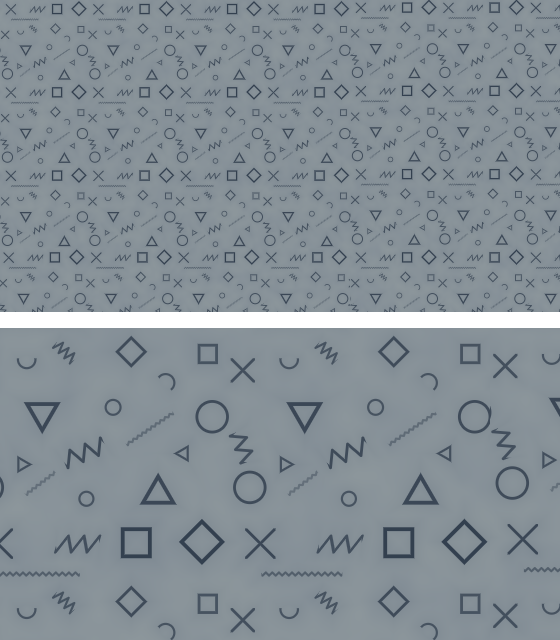
Top: the whole. Bottom: its middle third, enlarged.
A WebGL 1 fragment shader for this pattern:

```glsl
precision highp float;
// Draws a repeating field of thin outlined geometric doodles on mottled blue-grey.

uniform vec2 u_resolution;

#define CANVAS_WIDTH 768.0
#define TILE vec2(120.0, 114.2)
#define SEAM vec2(480.0, 340.0)
#define HEAVY 1.75
#define MEDIUM 1.3
#define FINE 1.0
#define HALO_REACH 4.0
#define HALO_DEPTH 0.27
#define MOTTLE 0.025
#define GROUND vec3(0.54, 0.58, 0.605)
#define SHADE vec3(0.39, 0.44, 0.49)
#define INK vec3(0.20, 0.25, 0.31)

vec2 place;
float pixel;
float ink = 0.0;
float halo = 0.0;

float hash(vec2 p) {
  vec3 q = fract(vec3(p.xyx) * 0.1031);
  q += dot(q, q.yzx + 33.33);
  return fract((q.x + q.y) * q.z);
}

float noise(vec2 p) {
  vec2 i = floor(p);
  vec2 f = fract(p);
  f = f * f * (3.0 - 2.0 * f);
  return mix(mix(hash(i), hash(i + vec2(1.0, 0.0)), f.x),
             mix(hash(i + vec2(0.0, 1.0)), hash(i + 1.0), f.x), f.y);
}

// Offset from the nearest repeat of a point in the tile; y runs downward.
vec2 from(float x, float y) {
  return mod(place - vec2(x, y) + 0.5 * TILE, TILE) - 0.5 * TILE;
}

vec2 turn(vec2 q, float angle) {
  float c = cos(angle);
  float s = sin(angle);
  return vec2(c * q.x + s * q.y, c * q.y - s * q.x);
}

// Outline distances
float square(vec2 q, float r) { return abs(max(abs(q.x), abs(q.y)) - r); }
float diamond(vec2 q, float r) { return abs(abs(q.x) + abs(q.y) - r) * 0.7071; }
float ring(vec2 q, float r) { return abs(length(q) - r); }

float cross2(vec2 q, float r) {
  vec2 a = abs(q);
  return max(abs(a.x - a.y) * 0.7071, max(a.x, a.y) - r);
}

float triangle(vec2 q, float r) {
  return abs(max(abs(q.x) * 0.866 + q.y * 0.5, -q.y) - r);
}

float arc(vec2 q, float r, vec2 side) {
  return max(ring(q, r), -dot(q, side));
}

// Folds the wave onto one slanted segment.
float zigzag(vec2 q, float reach, float height, float period) {
  vec2 f = vec2(abs(mod(q.x + reach, period) - 0.5 * period), q.y + height);
  vec2 slope = vec2(0.5 * period, 2.0 * height);
  float t = clamp(dot(f, slope) / dot(slope, slope), 0.0, 1.0);
  return max(length(f - slope * t), abs(q.x) - reach);
}

void stroke(float d, float width, float strength) {
  float cover = clamp((0.5 * width - d) / pixel + 0.5, 0.0, 1.0);
  ink = max(ink, strength * cover);
  halo = max(halo, strength * exp(-max(d, 0.0) / HALO_REACH));
}

void drawMotifs() {
  // Top band
  stroke(cross2(from(15.0, 12.8), 6.3), MEDIUM, 0.9);
  vec2 wave = from(51.5, 13.0);
  stroke(zigzag(wave + vec2(0.3 * wave.y, 0.0), 9.0, 3.7, 7.2), MEDIUM, 0.8);
  stroke(square(from(78.3, 12.4), 6.2), HEAVY, 1.0);
  stroke(diamond(from(108.3, 12.0), 9.3), HEAVY, 1.0);
  stroke(zigzag(from(34.0, 26.7), 18.0, 0.7, 3.0), FINE, 0.6);
  // Small marks
  stroke(diamond(from(76.0, 39.3), 6.4), MEDIUM, 0.85);
  stroke(square(from(111.0, 40.3), 4.0), MEDIUM, 0.75);
  stroke(cross2(from(7.0, 47.8), 4.9), MEDIUM, 0.8);
  stroke(arc(from(28.2, 42.8), 4.0, vec2(0.0, 1.0)), FINE, 0.75);
  stroke(arc(from(91.7, 53.5), 4.0, vec2(0.7071, -0.7071)), FINE, 0.75);
  stroke(zigzag(turn(from(45.7, 39.3), 0.75), 5.2, 2.4, 3.5), FINE, 0.75);
  // Triangles and rings
  stroke(triangle(from(35.3, 67.2), 4.0), HEAVY, 0.9);
  stroke(triangle(from(88.3, 104.3) * vec2(1.0, -1.0), 4.0), HEAVY, 0.9);
  stroke(triangle(from(26.2, 90.8).yx, 1.8), FINE, 0.8);
  stroke(triangle(from(100.0, 85.8).yx * vec2(1.0, -1.0), 1.8), FINE, 0.8);
  stroke(ring(from(113.0, 69.0), 7.0), MEDIUM, 0.85);
  stroke(ring(from(10.2, 101.3), 7.0), MEDIUM, 0.85);
  stroke(ring(from(67.7, 64.7), 3.4), FINE, 0.75);
  stroke(ring(from(55.5, 106.5), 3.2), FINE, 0.75);
  // Slanted waves and faint serrated dashes
  stroke(zigzag(turn(from(54.5, 85.5), -0.38), 9.4, 3.6, 7.5), MEDIUM, 0.85);
  stroke(zigzag(turn(from(6.8, 82.8), 1.2), 6.6, 3.4, 6.6), MEDIUM, 0.8);
  stroke(zigzag(turn(from(84.5, 74.5), -0.6), 12.5, 0.5, 2.5), FINE, 0.45);
  stroke(zigzag(turn(from(34.5, 99.5), -0.65), 8.0, 0.5, 2.5), FINE, 0.4);
}

void main() {
  pixel = CANVAS_WIDTH / u_resolution.x;
  vec2 p = vec2(gl_FragCoord.x, u_resolution.y - gl_FragCoord.y) * pixel;

  // Blocks of tiles meet with a slight misregistration.
  vec2 past = step(SEAM, p);
  place = p + vec2(3.0 * past.y * (1.0 - past.x), 2.0 * max(past.x, past.y));
  drawMotifs();

  float cloud = 0.65 * noise(p / 19.0) + 0.35 * noise(p / 7.0) - 0.5;
  vec3 color = GROUND + MOTTLE * cloud * vec3(1.3, 1.2, 0.6);
  color = mix(color, SHADE, HALO_DEPTH * halo);
  color = mix(color, INK, ink);
  gl_FragColor = vec4(color, 1.0);
}
```
